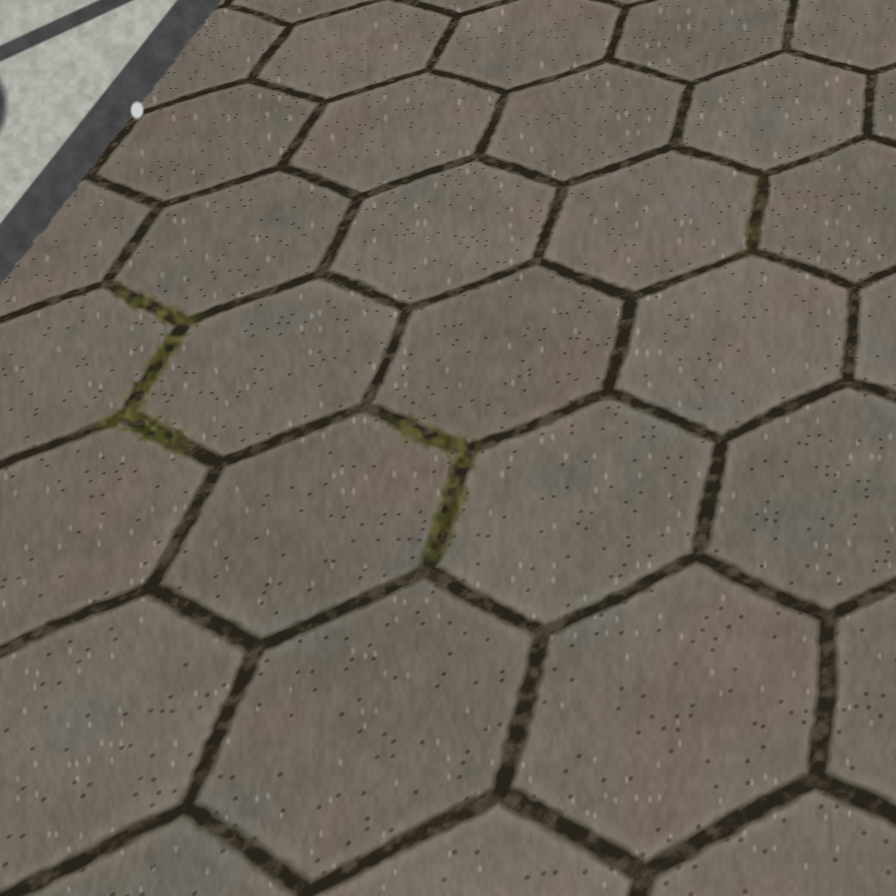
Reproduce this texture procedurally as a three.js fragment shader.

```glsl
varying vec2 vUv;

float hash(vec2 p) {
  return fract(sin(dot(p, vec2(127.1, 311.7))) * 43758.5453);
}

float noise(vec2 p) {
  vec2 i = floor(p);
  vec2 f = fract(p);
  f = f * f * (3.0 - 2.0 * f);
  return mix(mix(hash(i), hash(i + vec2(1.0, 0.0)), f.x),
             mix(hash(i + vec2(0.0, 1.0)), hash(i + vec2(1.0)), f.x), f.y);
}

float fbm(vec2 p) {
  float sum = 0.0;
  float gain = 0.5;
  for (int i = 0; i < 4; i++) {
    sum += gain * noise(p);
    p = p * 2.03 + 17.3;
    gain *= 0.5;
  }
  return sum / 0.9375;
}

// Ground position seen at p (y down), by inverting the perspective
vec2 groundFromView(vec2 p, float recede) {
  vec2 across = vec2(0.336, -0.0176);
  vec2 away = vec2(0.1566, -0.1471) - recede * p;
  vec2 offset = p - vec2(0.4167, 0.7992);
  float det = across.x * away.y - across.y * away.x;
  vec2 cell = vec2(offset.x * away.y - offset.y * away.x,
                   across.x * offset.y - across.y * offset.x) / det;
  return cell * vec2(1.0, 0.866);
}

// Offset from the nearest centre of a hexagonal lattice of unit spacing
vec2 hexLocal(vec2 q) {
  vec2 period = vec2(1.0, 1.732);
  vec2 a = mod(q + 0.5 * period, period) - 0.5 * period;
  vec2 b = mod(q, period) - 0.5 * period;
  return dot(a, a) < dot(b, b) ? a : b;
}

float hexEdge(vec2 local) {
  vec2 a = abs(local);
  return 0.5 - max(a.x, dot(a, vec2(0.5, 0.866)));
}

// Sparse round specks, one candidate per grid cell
float specks(vec2 p, float density, float radius) {
  vec2 cell = floor(p);
  vec2 centre = 0.3 + 0.4 * vec2(hash(cell + 3.1), hash(cell + 8.7));
  float dotMask = 1.0 - smoothstep(radius * 0.3, radius, length(fract(p) - centre));
  return dotMask * step(1.0 - density, hash(cell + 21.4));
}

float lineSide(vec2 p, vec2 a, vec2 b) {
  vec2 d = normalize(b - a);
  return d.x * (p.y - a.y) - d.y * (p.x - a.x);
}

float patchMask(vec2 p, vec2 centre, vec2 size) {
  return 1.0 - smoothstep(0.55, 1.0, length((p - centre) / size));
}

vec3 stoneColor(vec2 p, vec2 q, float tone) {
  vec3 stone = mix(vec3(0.38, 0.36, 0.32), vec3(0.49, 0.45, 0.41),
                   0.28 + 0.55 * fbm(q * 5.0) + 0.3 * (tone - 0.5));
  float streaks = noise(p * vec2(150.0, 65.0)) + noise(p * vec2(260.0, 130.0)) - 1.0;
  stone += 0.035 * streaks;
  stone += vec3(0.012, -0.002, -0.006) * (2.0 * noise(q * 3.0 + 40.0) - 1.0);
  stone -= 0.13 * specks(q * 24.0, 0.13, 0.28);
  stone += 0.10 * specks(p * vec2(85.0, 50.0), 0.12, 0.28);
  return stone;
}

vec3 borderColor(vec2 p, float band) {
  vec3 concrete = vec3(0.67, 0.67, 0.64) + 0.16 * (fbm(p * 110.0) - 0.5);
  vec3 slate = vec3(0.28, 0.28, 0.285) + 0.10 * (fbm(p * 80.0) - 0.5);
  float stripe = abs(lineSide(p, vec2(0.13, 0.0), vec2(0.0, 0.06)));
  float dark = 1.0 - smoothstep(0.006, 0.010, stripe);
  dark = max(dark, patchMask(p, vec2(-0.012, 0.118), vec2(0.024, 0.045)));
  return mix(concrete, slate, max(dark, band));
}

void main() {
  vec2 p = vec2(vUv.x, 1.0 - vUv.y);
  vec2 q = groundFromView(p, 0.148);
  vec2 warped = q + 0.022 * (vec2(noise(q * 4.0), noise(q * 4.0 + 31.0)) - 0.5);
  vec2 local = hexLocal(warped);
  float tone = hash(floor((warped - local) * vec2(2.0, 1.1547) + 0.5));

  // Stones with worn joints
  float ragged = noise(q * 30.0) - 0.5;
  float edge = hexEdge(local) + 0.012 * ragged;
  float width = 0.018 + 0.012 * noise(q * 2.3 + 9.0);
  vec3 color = stoneColor(p, q, tone);
  color += 0.025 * (smoothstep(width, 0.05, edge) - smoothstep(0.05, 0.09, edge));
  vec3 soil = mix(vec3(0.16, 0.14, 0.105), vec3(0.31, 0.28, 0.23),
                  smoothstep(0.40, 0.80, fbm(q * 22.0)));
  color = mix(color, vec3(0.29, 0.27, 0.22), 0.75 * (1.0 - smoothstep(width, width + 0.02, edge)));
  color = mix(color, soil, 1.0 - smoothstep(width - 0.008, width + 0.006, edge));

  // Moss along a few joints
  float growth = patchMask(p, vec2(0.165, 0.42), vec2(0.085, 0.13));
  growth = max(growth, 0.85 * patchMask(p, vec2(0.475, 0.54), vec2(0.085, 0.11)));
  growth = max(growth, 0.45 * patchMask(p, vec2(0.838, 0.24), vec2(0.03, 0.06)));
  float tufts = noise(p * 95.0);
  float fringe = 1.0 - smoothstep(0.025, 0.075, edge + 0.05 * (tufts - 0.5));
  vec3 moss = mix(vec3(0.20, 0.20, 0.09), vec3(0.42, 0.41, 0.23), noise(p * 140.0 + 5.0));
  color = mix(color, moss, growth * fringe * smoothstep(0.15, 0.55, tufts));

  // Slate band and pale concrete beyond the paving
  float beyond = lineSide(p, vec2(0.247, 0.0), vec2(0.0, 0.319)) + 0.004 * ragged;
  float outer = lineSide(p, vec2(0.198, 0.0), vec2(0.0, 0.25));
  float band = 1.0 - smoothstep(-0.002, 0.002, outer);
  color = mix(color, borderColor(p, band), smoothstep(-0.002, 0.002, beyond));
  color = mix(color, vec3(0.80, 0.81, 0.80), patchMask(p, vec2(0.153, 0.123), vec2(0.009, 0.012)));

  gl_FragColor = vec4(color, 1.0);
}
```
